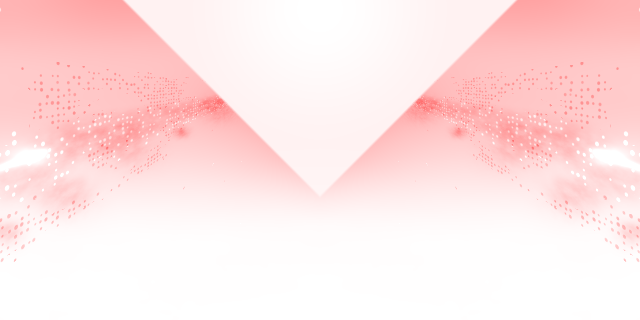
Reproduce this background procedurally as a WebGL 2 fragment shader.

```glsl
#version 300 es
precision highp float;
// Mirrored rose city haze in perspective behind a pale downward triangle.

#define INK vec3(0.0, 1.0, 1.0)        // removed from white to give rose
#define VANISH vec2(0.85, 0.27)        // where the streets converge
#define CELL vec2(0.026, 0.030)        // window spacing: log depth, slope
#define TRIANGLE_CORNER 0.385          // where its side meets the top
#define LAMP vec2(0.10, 0.490)         // brightest street light
#define DOT_INK 0.24
#define BAND_INK 0.20

uniform vec2 u_resolution;
out vec4 outColor;

float hash(vec2 p) {
  vec3 q = fract(p.xyx * vec3(0.1031, 0.1030, 0.0973));
  q += dot(q, q.yzx + 33.33);
  return fract((q.x + q.y) * q.z);
}

float noise(vec2 p) {
  vec2 i = floor(p), f = fract(p);
  f = f * f * (3.0 - 2.0 * f);
  return mix(mix(hash(i), hash(i + vec2(1, 0)), f.x),
             mix(hash(i + vec2(0, 1)), hash(i + vec2(1, 1)), f.x), f.y);
}

float fbm(vec2 p) {
  float sum = 0.0, amp = 0.5;
  for (int i = 0; i < 4; i++) {
    sum += amp * noise(p);
    p = p * 2.03 + 17.1;
    amp *= 0.5;
  }
  return sum;
}

// Soft window between two limits
float range(float lo, float hi, float soft, float v) {
  return smoothstep(lo - soft, lo + soft, v) * (1.0 - smoothstep(hi - soft, hi + soft, v));
}

// Gaussian spot with separate radii
float spot(vec2 p, vec2 radius) {
  p /= radius;
  return exp(-dot(p, p));
}

// Lit windows: one round dot per cell, present with the given chance
float dots(vec2 grid, float chance, float blur, float seed) {
  vec2 id = floor(grid) + seed;
  vec2 offset = fract(grid) - 0.5 - 0.3 * (vec2(hash(id + 3.7), hash(id + 9.2)) - 0.5);
  float radius = 0.14 + 0.15 * hash(id + 21.0);
  float shape = 1.0 - smoothstep(radius - blur, radius + blur, length(offset));
  return shape * step(hash(id), chance);
}

// Smooth haze: dark top, pale floor, warm rim beside the triangle
float hazeInk(vec2 p, float gap) {
  float ink = mix(0.29, 0.195, smoothstep(0.0, 0.24, p.y));
  ink *= 1.0 - smoothstep(0.30, 0.77, p.y);
  ink += 0.07 * smoothstep(0.0, 0.4, p.x) * exp(-8.0 * p.y);
  ink += 0.10 * exp(-7.0 * max(gap, 0.0)) * range(0.25, 0.60, 0.12, p.y);
  ink += 0.012 * (fbm(p * vec2(5.0, 9.0)) - 0.5);
  return ink + 0.008 * (1.0 - smoothstep(0.7, 1.0, p.y));
}

// Streets and windows laid out along lines to the vanishing point
float cityInk(vec2 p, float ink, float pixel) {
  float depth = max(VANISH.x - p.x, 0.08);
  float slope = (p.y - VANISH.y) / depth;
  vec2 grid = vec2(log(depth), slope) / CELL;
  float blur = 0.7 * pixel / (depth * CELL.x);
  float clump = fbm(grid * vec2(0.13, 0.22) + 4.0);
  float grain = fbm(grid * vec2(0.45, 0.8) + 31.0);

  // Dense street band, then separate dark masses
  float band = range(0.19, 0.38, 0.07, slope) * smoothstep(0.0, 0.25, p.x);
  ink += BAND_INK * band * (0.15 + 0.9 * grain);
  const vec4 masses[6] = vec4[6](
    vec4(0.02, 0.73, 0.045, 0.17), vec4(0.20, 0.61, 0.075, 0.13),
    vec4(0.40, 0.46, 0.080, 0.10), vec4(0.565, 0.412, 0.022, 0.20),
    vec4(0.68, 0.340, 0.045, 0.15), vec4(0.05, 0.56, 0.080, 0.09));
  for (int i = 0; i < 6; i++) {
    vec4 m = masses[i];
    ink += m.w * spot(p - m.xy, m.z * vec2(1.1, 0.8)) * (0.3 + 1.4 * grain);
  }

  // Dark windows above and below the street
  float upper = range(-0.10, 0.19, 0.03, slope);
  float lower = range(0.36, 0.66, 0.04, slope) * (1.0 - smoothstep(0.50, 0.60, p.x));
  float cluster = smoothstep(0.38, 0.55, clump);
  float chance = cluster * (upper * mix(0.45, 0.85, smoothstep(0.20, 0.32, p.y)) + 0.75 * lower);
  ink += DOT_INK * dots(grid, chance, blur, 5.0) * (0.5 + 0.7 * grain);

  // Pale lights scattered along the street
  float lights = dots(grid * 0.9, 0.40 * range(0.18, 0.44, 0.05, slope), blur, 71.0);
  ink -= 0.20 * lights + 0.10 * spot(p - vec2(0.48, 0.37), vec2(0.07, 0.018)) * grain;

  // Street lamp glow and its tapering beam
  vec2 toLamp = p - LAMP;
  float beam = spot(vec2(0.0, toLamp.y + 0.36 * toLamp.x), vec2(1.0, 0.012));
  beam *= range(-0.02, 0.15, 0.03, p.x);
  ink -= 0.20 * spot(toLamp, vec2(0.055, 0.028)) + 0.07 * spot(toLamp, vec2(0.15, 0.07));
  return ink - 0.20 * beam;
}

// Almost white panel, brightest at its top centre
float panelInk(vec2 p) {
  float ink = 0.052 * smoothstep(0.02, 0.46, length(p - vec2(1.0, 0.03)));
  return ink - 0.012 * smoothstep(0.40, 0.62, p.y);
}

void main() {
  // Folded canvas: x from outer edge to centre, y down from the top
  float pixel = 1.0 / u_resolution.y;
  vec2 uv = gl_FragCoord.xy * pixel;
  vec2 p = vec2(1.0 - abs(uv.x - 0.5 * u_resolution.x * pixel), 1.0 - uv.y);
  float gap = (p.y + TRIANGLE_CORNER - p.x) * 0.7071;

  float ink = cityInk(p, hazeInk(p, gap), pixel);
  float soft = 0.002 + pixel;
  ink = mix(panelInk(p), ink, smoothstep(-soft, soft, gap));
  outColor = vec4(1.0 - INK * clamp(ink, 0.0, 0.6), 1.0);
}
```
